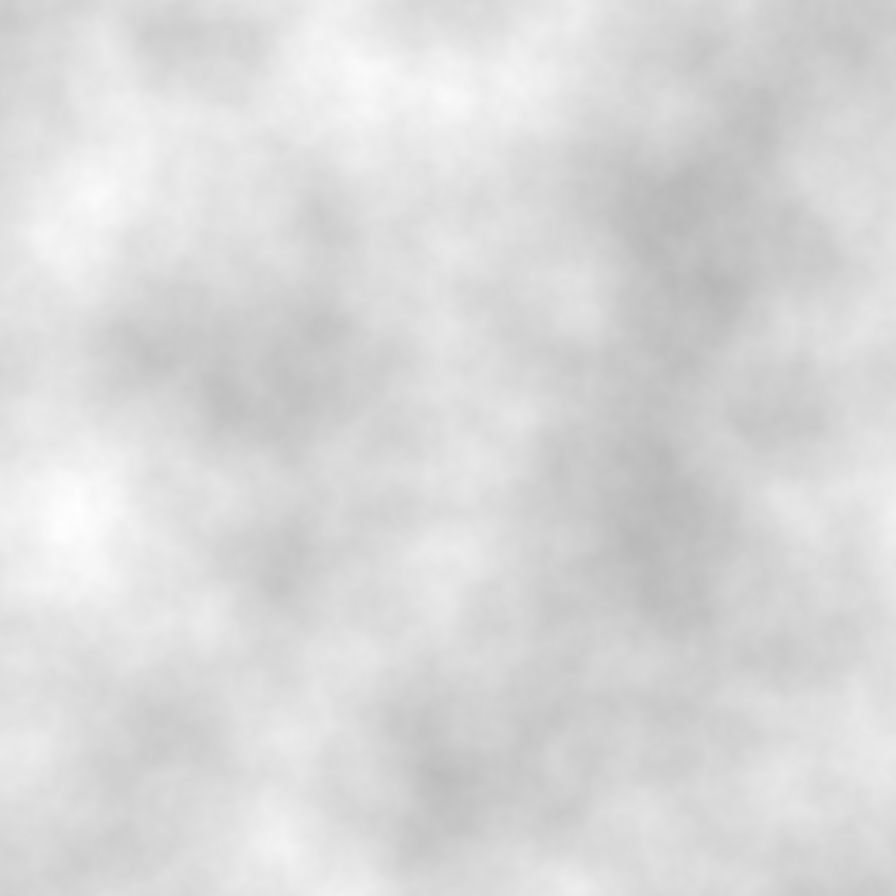
A three.js fragment shader for this texture:

```glsl
// Soft grey mist: a seamless cloud field of pale and darker smudges.
// Layers of gradient noise, each on a lattice that wraps a whole number
// of times over the canvas, are summed and mapped to a narrow grey range.

varying vec2 vUv;

const float MEAN_GREY  = 0.85;   // average brightness
const float CONTRAST   = 0.175;  // strength of the clouds
const float BASE_CELLS = 3.0;    // lattice cells across, coarsest layer
const float GAIN       = 0.545;  // amplitude ratio from layer to layer
const int   OCTAVES    = 6;
const float SEED       = 3.0;
const float TAU        = 6.2831853;

float hash(vec3 p) {
  p = fract(p * vec3(0.1031, 0.1030, 0.0973));
  p += dot(p, p.yzx + 33.33);
  return fract((p.x + p.y) * p.z);
}

// Slope contribution of one lattice corner, wrapped at the period
float corner(vec2 cell, vec2 offset, float period, float seed) {
  float angle = TAU * hash(vec3(mod(cell, period), seed));
  return dot(vec2(cos(angle), sin(angle)), offset);
}

// Gradient noise around zero, repeating every period cells
float tileNoise(vec2 p, float period, float seed) {
  vec2 cell = floor(p);
  vec2 f = fract(p);
  vec2 blend = f * f * f * (f * (f * 6.0 - 15.0) + 10.0);
  vec2 right = vec2(1.0, 0.0);
  vec2 up = vec2(0.0, 1.0);
  float bottom = mix(corner(cell, f, period, seed),
                     corner(cell + right, f - right, period, seed), blend.x);
  float top = mix(corner(cell + up, f - up, period, seed),
                  corner(cell + 1.0, f - 1.0, period, seed), blend.x);
  return mix(bottom, top, blend.y);
}

// Layered noise; each layer is shifted so the lattices do not line up
float clouds(vec2 uv) {
  float sum = 0.0;
  float amplitude = 1.0;
  float cells = BASE_CELLS;
  for (int i = 0; i < OCTAVES; i++) {
    float seed = SEED + 17.0 * float(i);
    vec2 shift = vec2(hash(vec3(seed, 5.0, 1.0)), hash(vec3(seed, 9.0, 2.0)));
    sum += amplitude * tileNoise(uv * cells + shift, cells, seed);
    amplitude *= GAIN;
    cells *= 2.0;
  }
  return sum;
}

void main() {
  float grey = MEAN_GREY + CONTRAST * clouds(vUv);
  gl_FragColor = vec4(vec3(clamp(grey, 0.0, 1.0)), 1.0);
}
```
